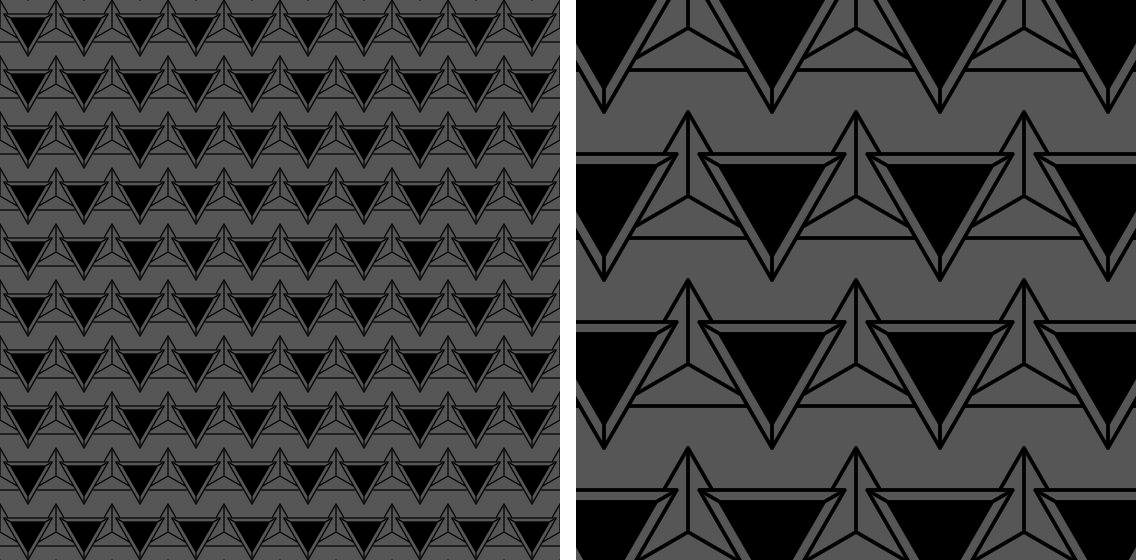
Left, the full canvas; right, a detail of the centre.
This pattern is drawn by a Shadertoy shader. Its source:

```glsl
// Rows of outlined upright pyramids overlapped by inverted triangles with black cores.

const float REPEATS = 10.0;       // cells across and down
const float LINE_WIDTH = 0.0225;  // all sizes below are in cells
const float CORE_INSET = 0.06;    // gap from inverted outline to its black core
const float INRADIUS = 0.25;      // centroid to side; the apex is twice as far
const vec3 GROUND = vec3(0.336);
const vec3 INK = vec3(0.0);

const float HALF_BASE = INRADIUS * sqrt(3.0);
const vec2 APEX = vec2(0.0, 2.0 * INRADIUS);
const vec2 CORNER = vec2(HALF_BASE, -INRADIUS);

// Wraps a point into the window around one upright triangle, centroid at zero.
vec2 wrapToTriangle(vec2 p) {
    vec2 margin = vec2(0.5, 0.375);
    vec2 q = fract(p + margin) - margin;
    return vec2(abs(q.x), q.y);
}

float segmentDistance(vec2 p, vec2 a, vec2 b) {
    vec2 ab = b - a;
    float t = clamp(dot(p - a, ab) / dot(ab, ab), 0.0, 1.0);
    return length(p - a - ab * t);
}

// Negative inside the triangle.
float triangleDistance(vec2 q) {
    float side = dot(q, vec2(sqrt(0.75), 0.5));
    return max(side, -q.y) - INRADIUS;
}

// Distance to the outline and the three spokes from the centroid.
float wireDistance(vec2 q) {
    float outline = min(segmentDistance(q, APEX, CORNER),
                        segmentDistance(q, vec2(0.0, -INRADIUS), CORNER));
    float spokes = min(segmentDistance(q, vec2(0.0), APEX),
                       segmentDistance(q, vec2(0.0), CORNER));
    return min(outline, spokes);
}

float coverage(float distanceToShape, float pixel) {
    return clamp(0.5 - distanceToShape / pixel, 0.0, 1.0);
}

void mainImage(out vec4 fragColor, in vec2 fragCoord) {
    vec2 cell = REPEATS * fragCoord / iResolution.xy;
    float pixel = REPEATS / min(iResolution.x, iResolution.y);

    vec2 upright = wrapToTriangle(cell - vec2(0.0, 0.5));
    vec2 inverted = wrapToTriangle(vec2(0.5) - cell);
    float invertedDistance = triangleDistance(inverted);

    // Upright wires, hidden behind the inverted triangles
    float ink = coverage(wireDistance(upright) - 0.5 * LINE_WIDTH, pixel);
    ink *= 1.0 - coverage(invertedDistance, pixel);

    // Inverted wires and their solid cores
    ink = max(ink, coverage(wireDistance(inverted) - 0.5 * LINE_WIDTH, pixel));
    ink = max(ink, coverage(invertedDistance + CORE_INSET, pixel));

    fragColor = vec4(mix(GROUND, INK, ink), 1.0);
}
```
